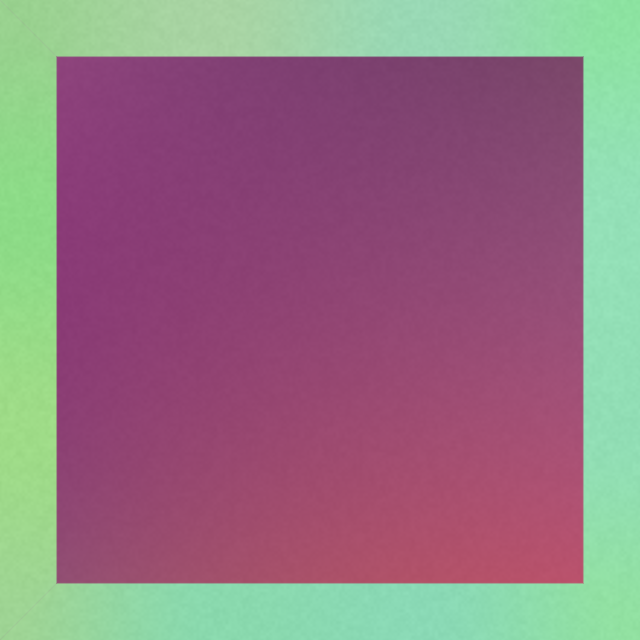
Write a Shadertoy shader that draws this background.

```glsl
// A plum-to-rose square panel inside a pale green frame with mitred corners.
// The panel is a quadratic blend of nine colours; each frame side is a
// four-colour ramp, blended into its neighbours, with soft grain over all.

const float INSET = 0.0885;

float hash(vec2 p) {
    vec3 q = fract(vec3(p.xyx) * 0.1031);
    q += dot(q, q.yzx + 33.33);
    return fract((q.x + q.y) * q.z);
}

float valueNoise(vec2 p) {
    vec2 cell = floor(p);
    vec2 f = smoothstep(0.0, 1.0, fract(p));
    float low = mix(hash(cell), hash(cell + vec2(1, 0)), f.x);
    float high = mix(hash(cell + vec2(0, 1)), hash(cell + vec2(1, 1)), f.x);
    return mix(low, high, f.y);
}

// Curve through three colours at t = 0, 0.5 and 1
vec3 quadratic(vec3 a, vec3 b, vec3 c, float t) {
    return a * (1.0 - t) * (1.0 - 2.0 * t)
         + b * 4.0 * t * (1.0 - t)
         + c * t * (2.0 * t - 1.0);
}

// Smooth ramp through four evenly spaced colours
vec3 ramp(vec3 a, vec3 b, vec3 c, vec3 d, float t) {
    vec3 color = mix(a, b, smoothstep(0.0, 1.0, t * 3.0));
    color = mix(color, c, smoothstep(0.0, 1.0, t * 3.0 - 1.0));
    return mix(color, d, smoothstep(0.0, 1.0, t * 3.0 - 2.0));
}

vec3 panelColor(vec2 p) {
    vec3 bottom = quadratic(vec3(0.57, 0.31, 0.45), vec3(0.67, 0.32, 0.41),
                            vec3(0.73, 0.32, 0.42), p.x);
    vec3 middle = quadratic(vec3(0.54, 0.23, 0.46), vec3(0.57, 0.27, 0.45),
                            vec3(0.60, 0.31, 0.47), p.x);
    vec3 top = quadratic(vec3(0.56, 0.27, 0.49), vec3(0.49, 0.25, 0.44),
                         vec3(0.48, 0.28, 0.41), p.x);
    return quadratic(bottom, middle, top, p.y);
}

vec3 frameColor(vec2 uv) {
    vec3 topLeft = vec3(0.60, 0.82, 0.56);
    vec3 topRight = vec3(0.55, 0.89, 0.63);
    vec3 bottomLeft = vec3(0.62, 0.83, 0.58);
    vec3 bottomRight = vec3(0.57, 0.88, 0.63);

    vec3 left = ramp(bottomLeft, vec3(0.62, 0.86, 0.53),
                     vec3(0.55, 0.86, 0.53), topLeft, uv.y);
    vec3 right = ramp(bottomRight, vec3(0.57, 0.87, 0.71),
                      vec3(0.58, 0.88, 0.72), topRight, uv.y);
    vec3 bottom = ramp(bottomLeft, vec3(0.54, 0.85, 0.68),
                       vec3(0.54, 0.85, 0.71), bottomRight, uv.x);
    vec3 top = ramp(topLeft, vec3(0.66, 0.83, 0.64),
                    vec3(0.60, 0.85, 0.71), topRight, uv.x);

    // The nearest side dominates, giving soft mitres
    vec4 weight = exp(-70.0 * vec4(uv.x, 1.0 - uv.x, uv.y, 1.0 - uv.y));
    vec3 sum = left * weight.x + right * weight.y + bottom * weight.z + top * weight.w;
    return sum / dot(weight, vec4(1.0));
}

// Faint diagonal creases in the two left corners
float crease(vec2 uv) {
    float cornerY = min(uv.y, 1.0 - uv.y);
    float offset = abs(uv.x - cornerY) * 0.7071;
    return (1.0 - smoothstep(0.0, 0.002, offset))
         * (1.0 - smoothstep(INSET, INSET + 0.01, uv.x));
}

void mainImage(out vec4 fragColor, in vec2 fragCoord) {
    vec2 uv = fragCoord / iResolution.xy;

    // Signed distance to the panel edge, with a softened border
    vec2 d = abs(uv - 0.5) - (0.5 - INSET);
    float edge = max(d.x, d.y);
    float softness = max(0.0018, 0.75 / min(iResolution.x, iResolution.y));
    float inside = 1.0 - smoothstep(-softness, softness, edge);

    vec3 frame = mix(frameColor(uv), vec3(0.61, 0.68, 0.58), 0.25 * crease(uv));
    vec2 panelUV = clamp((uv - INSET) / (1.0 - 2.0 * INSET), 0.0, 1.0);
    vec3 color = mix(frame, panelColor(panelUV), inside);

    // Fine grain, stronger on the frame
    float grain = valueNoise(uv * 220.0) + valueNoise(uv * 110.0 + 37.0) - 1.0;
    color += grain * mix(0.018, 0.010, inside);

    fragColor = vec4(clamp(color, 0.0, 1.0), 1.0);
}
```
